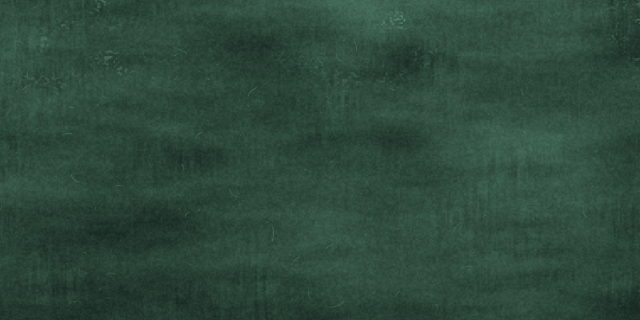
This texture is drawn by a Shadertoy shader. Its source:

```glsl
// A worn green chalkboard: wiped horizontal smears, patches of vertical
// streaks, fine grain, and sparse chalk scratches and specks.
// Layered noise sets one tone, which is mapped to a dark-to-light green ramp.

#define DARK_GREEN  vec3(0.105, 0.178, 0.142)
#define LIGHT_GREEN vec3(0.245, 0.390, 0.322)
#define CHALK       vec3(0.380, 0.590, 0.500)
#define BASE_TONE   0.42
#define SHADE       1.40
#define SMEAR       0.86
#define WIPE        0.38
#define STREAK      0.25
#define GRAIN       0.42
#define SCRATCH     0.65

float hash(vec2 c) {
    vec3 q = fract(c.xyx * 0.1031);
    q += dot(q, q.yzx + 33.33);
    return fract((q.x + q.y) * q.z);
}

float noise(vec2 p) {
    vec2 cell = floor(p), f = fract(p);
    f = f * f * (3.0 - 2.0 * f);
    return mix(mix(hash(cell), hash(cell + vec2(1, 0)), f.x),
               mix(hash(cell + vec2(0, 1)), hash(cell + vec2(1, 1)), f.x), f.y);
}

float layered(vec2 p) {
    float sum = 0.0, weight = 0.5;
    for (int i = 0; i < 4; i++) {
        sum += weight * noise(p);
        p = p * 2.03 + 17.3;
        weight *= 0.5;
    }
    return sum / 0.9375;
}

// Soft elliptical smudge
float smudge(vec2 p, vec2 centre, vec2 size) {
    vec2 d = (p - centre) / size;
    return exp(-dot(d, d));
}

// One short, slightly bent stroke per chosen cell; neighbours keep it whole
float scratches(vec2 p, float cells, float share, float reach, float width) {
    float soft = 0.7 / iResolution.y, ink = 0.0;
    vec2 home = floor(p * cells);
    for (int j = -1; j <= 1; j++)
    for (int i = -1; i <= 1; i++) {
        vec2 cell = home + vec2(i, j);
        float pick = hash(cell + 71.0);
        if (pick > share) continue;
        vec2 centre = cell + vec2(hash(cell + 5.0), hash(cell + 29.0));
        float angle = 6.2832 * hash(cell + 43.0);
        vec2 along = vec2(cos(angle), sin(angle));
        vec2 d = p - centre / cells;
        float u = dot(d, along), v = dot(d, vec2(-along.y, along.x));
        float len = reach * (0.3 + 0.7 * hash(cell + 13.0));
        v += 0.25 * u * u / len;
        float dist = length(vec2(max(abs(u) - len, 0.0), v));
        float line = 1.0 - smoothstep(width - soft, width + soft, dist);
        ink = max(ink, line * (0.35 + 0.65 * hash(cell + 97.0)));
    }
    return ink;
}

// Broad light and shade across the board
float shading(vec2 uv, vec2 p) {
    uv += 0.06 * (vec2(layered(p * 5.0), layered(p * 6.0 + 40.0)) - 0.5);
    float tone = 0.17 * smoothstep(0.42, 0.58, uv.x);
    tone -= 0.20 * smoothstep(0.28, 0.0, uv.y);
    tone -= 0.22 * smoothstep(0.88, 1.0, uv.x);
    tone += 0.12 * smoothstep(0.86, 1.0, uv.y);
    tone -= 0.32 * smudge(uv, vec2(0.61, 0.55), vec2(0.08, 0.05));
    tone -= 0.30 * smudge(uv, vec2(0.62, 0.82), vec2(0.06, 0.07));
    tone -= 0.16 * smudge(uv, vec2(0.28, 0.50), vec2(0.12, 0.06));
    tone += 0.22 * smudge(uv, vec2(0.61, 0.14), vec2(0.11, 0.08));
    tone += 0.14 * smudge(uv, vec2(0.78, 0.50), vec2(0.10, 0.14));
    return tone;
}

void mainImage(out vec4 fragColor, in vec2 fragCoord) {
    vec2 uv = fragCoord / iResolution.xy;
    vec2 p = fragCoord / iResolution.y;
    vec2 warped = p + 0.03 * (layered(p * 7.0 + 9.0) - 0.5);

    // Smears and horizontal wiping
    float tone = BASE_TONE + SHADE * shading(uv, p);
    tone += SMEAR * (layered(warped * vec2(2.4, 7.0) + 3.0) - 0.5);
    tone += WIPE * (layered(warped * vec2(6.0, 30.0) + 60.0) - 0.5);

    // Vertical streaks in patches
    float patches = smoothstep(0.48, 0.75, layered(p * vec2(5.0, 6.0) + 23.0));
    float streak = noise(p * vec2(85.0, 9.0)) + noise(p * vec2(150.0, 22.0) + 8.0) - 1.0;
    tone += STREAK * streak * (0.20 + 0.80 * patches);

    // Fine grain
    tone += GRAIN * (0.65 * noise(p * 190.0) + 0.35 * noise(p * 95.0 + 31.0) - 0.5);

    // Chalk marks, dust near the top, and specks
    float worn = smoothstep(0.42, 0.68, layered(p * 4.0 + 81.0));
    float marks = scratches(warped, 11.0, 0.24, 0.022, 0.0009) * (0.25 + 0.75 * worn);
    float specks = scratches(p, 30.0, 0.11, 0.003, 0.0013);
    float dust = smoothstep(0.50, 0.95, noise(p * vec2(140.0, 180.0) + 11.0));
    dust *= worn * smoothstep(0.45, 0.75, layered(p * 16.0 + 50.0));
    dust *= smoothstep(0.55, 0.95, uv.y);
    float chalk = SCRATCH * max(max(marks, 0.6 * specks), 0.9 * dust);

    vec3 board = mix(DARK_GREEN, LIGHT_GREEN, clamp(tone, -0.05, 1.2));
    fragColor = vec4(mix(board, CHALK, chalk), 1.0);
}
```
